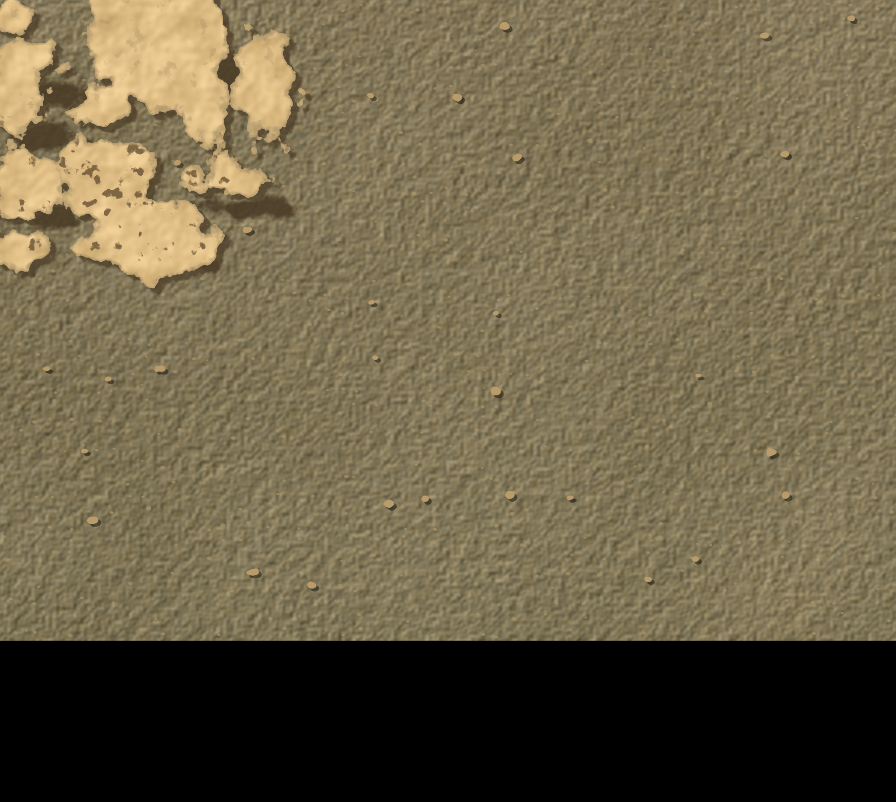
Reproduce this texture procedurally as a Shadertoy shader.

```glsl
const float GROUND_END = 79.9;
const vec2 SHADOW_SHIFT = vec2(0.8, 0.7);

// Ellipses: centre and radii in hundredths of the height, from the top left
const vec4 SLABS[12] = vec4[12](
    vec4(19.3, 4.0, 9.0, 9.5), vec4(25.1, 12.0, 2.9, 5.6),
    vec4(32.9, 10.6, 3.7, 7.6), vec4(1.3, 11.2, 3.8, 6.2),
    vec4(5.0, 7.0, 4.2, 1.9), vec4(0.8, 2.0, 3.0, 2.5),
    vec4(13.5, 13.0, 3.8, 3.2), vec4(13.6, 22.3, 6.2, 5.8),
    vec4(18.5, 29.8, 8.6, 5.0), vec4(3.0, 23.3, 5.0, 4.0),
    vec4(29.0, 22.6, 5.8, 2.3), vec4(2.3, 30.8, 3.6, 2.4));
const vec4 HOLLOWS[6] = vec4[6](
    vec4(31.2, 25.9, 6.2, 1.3), vec4(6.8, 11.8, 4.8, 1.8),
    vec4(4.8, 17.2, 4.0, 1.9), vec4(6.5, 27.0, 3.4, 1.4),
    vec4(25.8, 32.6, 1.7, 1.6), vec4(28.2, 9.2, 1.3, 2.8));

float hash(vec2 p) {
    vec3 q = fract(p.xyx * 0.1031);
    q += dot(q, q.yzx + 33.33);
    return fract((q.x + q.y) * q.z);
}

float noise(vec2 p) {
    vec2 i = floor(p), f = fract(p);
    f = f * f * (3.0 - 2.0 * f);
    return mix(mix(hash(i), hash(i + vec2(1, 0)), f.x),
               mix(hash(i + vec2(0, 1)), hash(i + vec2(1, 1)), f.x), f.y);
}

float fbm(vec2 p) {
    float sum = 0.0, amp = 0.5;
    for (int i = 0; i < 4; i++) {
        sum += amp * noise(p);
        p = mat2(1.6, 1.2, -1.2, 1.6) * p + 17.3;
        amp *= 0.5;
    }
    return sum / 0.9375;
}

float relief(vec2 p, float freq, vec2 shift) {
    return noise((p + shift) * freq) - noise((p - shift) * freq);
}

float ellipse(vec2 p, vec4 e) {
    return (length((p - e.xy) / e.zw) - 1.0) * min(e.z, e.w);
}

// Ragged slab outline, negative inside
float slabField(vec2 p) {
    float d = 1e3;
    for (int i = 0; i < 12; i++) d = min(d, ellipse(p, SLABS[i]));
    return d + 4.2 * (fbm(p * 0.42 + 5.0) - 0.48);
}

float hollowField(vec2 p) {
    float d = 1e3;
    for (int i = 0; i < 6; i++) d = min(d, ellipse(p, HOLLOWS[i]));
    return d + 1.8 * (fbm(p * 0.6 + 40.0) - 0.5);
}

// One irregular pebble in a random share of the cells
float pebbles(vec2 p, float cell, float share, float radius, float soft) {
    vec2 id = floor(p / cell);
    vec2 centre = 0.2 + 0.6 * vec2(hash(id + 3.7), hash(id + 91.2));
    vec2 d = p - (id + centre) * cell;
    float size = radius * mix(0.5, 1.0, hash(id + 57.1));
    float dist = length(d * vec2(0.85, 1.15)) + size * 0.8 * (noise(p * 1.4) - 0.5);
    return step(hash(id + 22.9), share) * (1.0 - smoothstep(-soft, soft, dist - size));
}

vec3 soil(vec2 p, float soft) {
    vec3 col = mix(vec3(0.515, 0.465, 0.345), vec3(0.495, 0.455, 0.335), p.y / GROUND_END);
    col += 0.05 * (fbm(p * 0.06 + 8.0) - 0.5);
    // Pale diagonal drift in the lower right corner
    float across = (p.x - 100.0) * 0.85 + (p.y - 70.0) * 0.5;
    float drift = exp(-across * across / 60.0) * smoothstep(48.0, 78.0, p.y);
    col += drift * vec3(0.035, 0.026, 0.02);
    // Sand grains lit from the upper left
    float grain = 0.13 * relief(p, 2.3, vec2(0.13, 0.12));
    grain += 0.11 * relief(p + 31.0, 1.1, vec2(0.22, 0.2));
    col += grain * vec3(1.05, 1.0, 0.9);
    col += (noise(p * 1.7 + 60.0) - 0.5) * vec3(0.05, 0.03, 0.0);
    // Specks and larger pebbles
    float speck = pebbles(p, 1.9, 0.22, 0.24, soft);
    float stone = pebbles(p, 8.5, 0.28, 0.65, soft);
    float shade = pebbles(p - 0.35, 8.5, 0.28, 0.65, soft);
    col = mix(col, vec3(0.67, 0.58, 0.41), speck * 0.7) * (1.0 - 0.45 * shade);
    return mix(col, vec3(0.73, 0.61, 0.42), stone);
}

// Pitted slab surface, duller along its rim
vec3 slabColor(vec2 p, float depth) {
    vec3 col = vec3(0.88, 0.75, 0.53) + 0.16 * (fbm(p * 0.35 + 12.0) - 0.5);
    col += 0.07 * relief(p, 1.2, vec2(0.2)) + 0.08 * relief(p, 0.5, vec2(0.35));
    float pitted = mix(0.15, 0.85, smoothstep(12.0, 18.0, p.y));
    float pit = smoothstep(0.64, 0.74, fbm(p * 0.75 + 70.0));
    col = mix(col, vec3(0.43, 0.34, 0.22), pit * pitted);
    return mix(vec3(0.71, 0.61, 0.43), col, smoothstep(0.0, 0.7, depth));
}

void mainImage(out vec4 fragColor, in vec2 fragCoord) {
    float pixel = 100.0 / iResolution.y;
    vec2 p = vec2(fragCoord.x, iResolution.y - fragCoord.y) * pixel;
    float soft = 0.6 * pixel;
    // Ground, then shadows, then slabs
    float slab = slabField(p);
    float shadow = 1.0 - smoothstep(-0.3, 0.3, slabField(p - SHADOW_SHIFT));
    float hollow = 1.0 - smoothstep(-0.4, 0.4, hollowField(p));
    vec3 col = mix(soil(p, soft), vec3(0.28, 0.22, 0.14), max(shadow * 0.7, hollow * 0.85));
    col = mix(slabColor(p, -slab), col, smoothstep(-soft, soft, slab));
    // Empty band below the ground
    col *= 1.0 - smoothstep(-soft, soft, p.y - GROUND_END);
    fragColor = vec4(col, 1.0);
}
```
